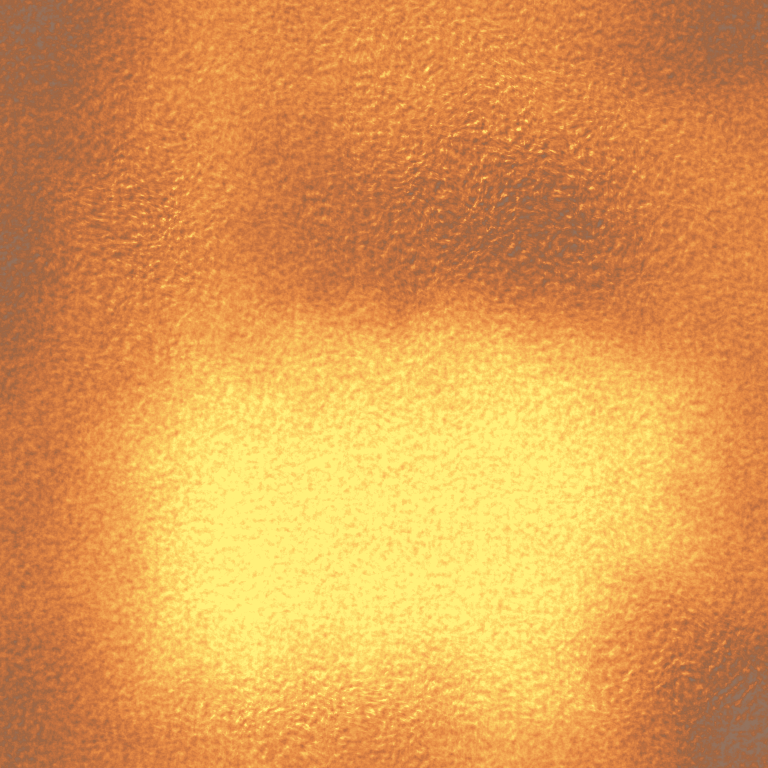
Write a Shadertoy shader that draws this background.

```glsl
const vec3 ASH = vec3(0.58, 0.45, 0.37);
const vec3 UMBER = vec3(0.63, 0.40, 0.26);
const vec3 COPPER = vec3(0.78, 0.45, 0.25);
const vec3 ORANGE = vec3(0.90, 0.54, 0.27);
const vec3 AMBER = vec3(0.96, 0.67, 0.33);
const vec3 GOLD = vec3(0.99, 0.82, 0.39);
const vec3 LEMON = vec3(1.00, 0.94, 0.48);

vec2 randomGradient(vec2 cell) {
    vec3 q = fract(cell.xyx * vec3(0.1031, 0.1030, 0.0973));
    q += dot(q, q.yzx + 33.33);
    float angle = 6.28318 * fract((q.x + q.y) * q.z);
    return vec2(cos(angle), sin(angle));
}

float gradientNoise(vec2 p) {
    vec2 cell = floor(p);
    vec2 f = p - cell;
    vec2 u = f * f * f * (f * (f * 6.0 - 15.0) + 10.0);
    float a = dot(randomGradient(cell), f);
    float b = dot(randomGradient(cell + vec2(1, 0)), f - vec2(1, 0));
    float c = dot(randomGradient(cell + vec2(0, 1)), f - vec2(0, 1));
    float d = dot(randomGradient(cell + vec2(1, 1)), f - vec2(1, 1));
    return mix(mix(a, b, u.x), mix(c, d, u.x), u.y);
}

float fbm(vec2 p, int octaves) {
    float sum = 0.0;
    float amplitude = 1.0;
    for (int i = 0; i < octaves; i++) {
        sum += amplitude * gradientNoise(p);
        p = mat2(1.6, 1.2, -1.2, 1.6) * p + 17.3;
        amplitude *= 0.6;
    }
    return sum;
}

float blob(vec2 p, vec2 center, vec2 radii) {
    vec2 q = (p - center) / radii;
    return exp(-dot(q, q));
}

float softBox(vec2 p, vec2 center, vec2 halfSize, float corner, float blur) {
    vec2 q = abs(p - center) - halfSize + corner;
    float d = length(max(q, 0.0)) + min(max(q.x, q.y), 0.0) - corner;
    return 1.0 - smoothstep(-blur, blur, d);
}

// Broad light and shade across the foil
float foilTone(vec2 p) {
    float body = softBox(p, vec2(0.49, 0.315), vec2(0.305, 0.215), 0.16, 0.14);
    float shoulder = softBox(p, vec2(0.77, 0.38), vec2(0.15, 0.125), 0.11, 0.11);
    float glow = 1.0 - (1.0 - body) * (1.0 - 0.75 * shoulder);
    float tone = 0.43 + 0.49 * glow;

    // Secondary highlights
    tone += 0.15 * blob(p, vec2(0.52, 0.56), vec2(0.13, 0.06));
    tone += 0.10 * blob(p, vec2(0.27, 0.74), vec2(0.07, 0.30));
    tone += 0.07 * blob(p, vec2(0.58, 0.93), vec2(0.25, 0.12));
    tone += 0.18 * blob(p, vec2(0.69, 0.07), vec2(0.11, 0.08));
    tone += 0.10 * blob(p, vec2(0.25, 0.08), vec2(0.14, 0.20));
    tone += 0.05 * blob(p, vec2(0.87, 0.78), vec2(0.12, 0.15));

    // Shadow band and tarnished borders
    tone -= 0.14 * blob(p, vec2(0.52, 0.705), vec2(0.27, 0.12));
    tone -= 0.17 * blob(p, vec2(0.72, 0.70), vec2(0.13, 0.085));
    tone -= 0.28 * blob(p, vec2(0.03, 0.99), vec2(0.14, 0.12));
    tone -= 0.30 * blob(p, vec2(0.96, 0.97), vec2(0.16, 0.12));
    tone -= 0.24 * blob(p, vec2(0.00, 0.63), vec2(0.08, 0.13));
    tone -= 0.17 * blob(p, vec2(0.05, 0.81), vec2(0.12, 0.17));
    tone -= 0.40 * blob(p, vec2(0.98, 0.06), vec2(0.13, 0.11));
    tone -= 0.23 * blob(p, vec2(0.03, 0.04), vec2(0.16, 0.12));
    tone -= 0.10 * blob(p, vec2(0.00, 0.32), vec2(0.08, 0.25));
    return tone;
}

// Strength of the deep creases
float creaseAmount(vec2 p) {
    float amount = blob(p, vec2(0.65, 0.76), vec2(0.20, 0.13));
    amount += 0.8 * blob(p, vec2(0.19, 0.71), vec2(0.08, 0.14));
    amount += 0.8 * blob(p, vec2(0.43, 0.07), vec2(0.19, 0.06));
    amount += 0.5 * blob(p, vec2(0.88, 0.13), vec2(0.13, 0.08));
    amount += 0.4 * blob(p, vec2(0.58, 0.94), vec2(0.25, 0.10));
    return min(amount, 1.0);
}

float relief(vec2 p, vec2 lightStep) {
    return fbm(p, 3) - fbm(p + lightStep, 3);
}

vec3 metalRamp(float t) {
    vec3 color = mix(ASH, UMBER, smoothstep(-0.05, 0.17, t));
    color = mix(color, COPPER, clamp((t - 0.15) / 0.17, 0.0, 1.0));
    color = mix(color, ORANGE, clamp((t - 0.32) / 0.16, 0.0, 1.0));
    color = mix(color, AMBER, clamp((t - 0.48) / 0.17, 0.0, 1.0));
    color = mix(color, GOLD, clamp((t - 0.65) / 0.16, 0.0, 1.0));
    return mix(color, LEMON, clamp((t - 0.81) / 0.13, 0.0, 1.0));
}

void mainImage(out vec4 fragColor, in vec2 fragCoord) {
    vec2 uv = fragCoord / iResolution.xy;
    vec2 drift = vec2(fbm(uv * 7.0, 3), fbm(uv * 7.0 + 41.0, 3));
    float tone = foilTone(uv + 0.035 * drift);
    float crease = creaseAmount(uv + 0.03 * drift);

    // Fine hammered grain and glinting folds
    vec2 grainPoint = uv * vec2(80.0, 95.0) + 1.6 * drift;
    float grain = relief(grainPoint, vec2(-0.2, 0.38));
    float speckle = fbm(uv * 125.0 + 9.0, 3);
    float cloud = fbm(uv * 22.0 + 5.0, 3);
    float glint = smoothstep(0.30, 0.85, grain);
    tone += grain * mix(0.10, 0.24, crease) + 0.17 * speckle + 0.05 * cloud;
    tone += glint * crease * 0.26;

    fragColor = vec4(metalRamp(tone), 1.0);
}
```
